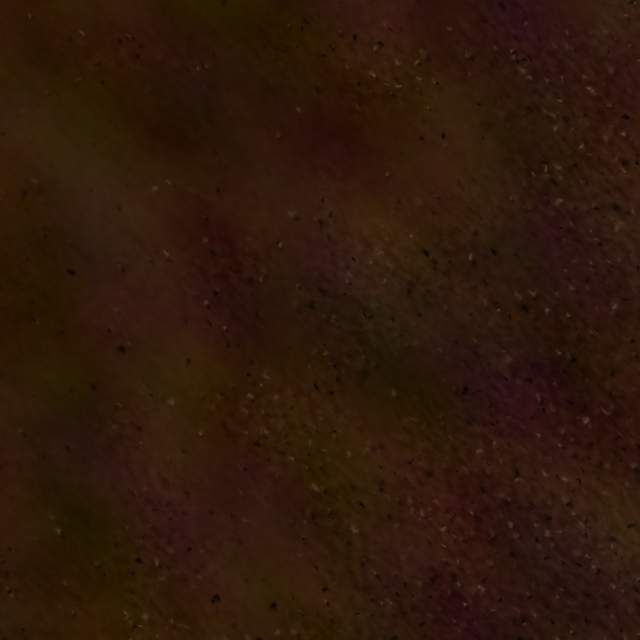
Give the GLSL for this texture, as a Shadertoy shader.

```glsl
#define BASE_COLOR vec3(0.184, 0.097, 0.041)
#define LIGHT_AXIS vec3(0.066, 0.050, 0.034)
#define GREEN_AXIS vec3(-0.014, 0.030, -0.016)
#define VIOLET_AXIS vec3(0.002, -0.010, 0.046)
#define PALE_SPECK vec3(0.44, 0.33, 0.26)
#define DARK_SPECK vec3(0.025, 0.008, 0.005)
#define CLOUD_FREQ 5.2
#define CLOUD_STRETCH 0.62
#define GRAIN_FREQ 80.0
#define GRAIN_GAIN 0.040
#define SPECK_CELLS 56.0
#define SPECK_SIZE 0.23

vec3 hash3(vec2 p) {
    vec3 q = fract(vec3(p.xyx) * vec3(0.1031, 0.1030, 0.0973));
    q += dot(q, q.yxz + 33.33);
    return fract((q.xxy + q.yzz) * q.zyx);
}

float gradientDot(vec2 cell, vec2 offset) {
    float angle = 6.28319 * hash3(cell + 57.0).x;
    return dot(vec2(cos(angle), sin(angle)), offset);
}

float gradientNoise(vec2 p) {
    vec2 i = floor(p), f = p - i;
    vec2 u = f * f * f * (f * (f * 6.0 - 15.0) + 10.0);
    float low = mix(gradientDot(i, f), gradientDot(i + vec2(1, 0), f - vec2(1, 0)), u.x);
    float high = mix(gradientDot(i + vec2(0, 1), f - vec2(0, 1)),
                     gradientDot(i + vec2(1, 1), f - vec2(1, 1)), u.x);
    return mix(low, high, u.y);
}

float fbm(vec2 p) {
    float sum = 0.0, gain = 1.0;
    for (int octave = 0; octave < 5; octave++) {
        sum += gain * gradientNoise(p);
        p = p * 2.03 + 17.3;
        gain *= 0.52;
    }
    return sum;
}

// Axes: x runs along the falling diagonal, y across it
vec2 toDiagonal(vec2 p) {
    return vec2(p.x - p.y, p.x + p.y) * 0.70711;
}

float softBlob(vec2 d, float radius, float stretch) {
    d = toDiagonal(d) * vec2(1.0 / stretch, stretch);
    return exp(-dot(d, d) / (radius * radius));
}

// Returns pale coverage in x and dark coverage in y
vec2 specks(vec2 uv, float density) {
    vec2 p = uv * SPECK_CELLS;
    p += 0.35 * vec2(gradientNoise(p * 1.7), gradientNoise(p * 1.7 + 71.0));
    vec2 home = floor(p), cover = vec2(0.0);
    for (int y = -1; y <= 1; y++)
    for (int x = -1; x <= 1; x++) {
        vec2 cell = home + vec2(x, y);
        vec3 place = hash3(cell + 11.0);
        vec3 kind = hash3(cell + 203.0);
        float present = smoothstep(0.0, 0.08, density - place.z);
        float radius = SPECK_SIZE * mix(0.65, 1.35, kind.x * kind.x);
        float stretch = mix(0.95, 1.4, fract(kind.x * 7.0));
        float strength = present * mix(0.2, 1.0, kind.y * kind.y);
        vec2 d = p - cell - place.xy;
        vec2 shadowShift = vec2(0.24, -0.28) * mix(0.8, 1.5, kind.x);
        float pale = softBlob(d, radius, stretch) * smoothstep(0.3, 0.75, kind.z);
        float dark = softBlob(d - shadowShift, radius, stretch) * smoothstep(1.05, 0.45, kind.z);
        cover = max(cover, strength * vec2(pale * 0.75, dark));
    }
    return cover;
}

void mainImage(out vec4 fragColor, in vec2 fragCoord) {
    vec2 uv = fragCoord / iResolution.y;
    vec2 diagonal = toDiagonal(uv);
    vec2 cloud = diagonal * vec2(CLOUD_STRETCH, 1.0) * CLOUD_FREQ;

    // Cloudy ground with drifting hue
    float light = fbm(cloud + 3.7);
    float green = fbm(cloud * 1.1 + 41.2);
    float violet = fbm(cloud * 0.9 + 83.9) + 0.5 * (uv.x - 0.5);
    vec3 color = BASE_COLOR + LIGHT_AXIS * light + GREEN_AXIS * green + VIOLET_AXIS * violet;

    // Grain in two sizes, rougher toward the lower right and in patches
    float rough = smoothstep(-0.3, 0.85, 0.8 * uv.x - 0.45 * uv.y + 0.9 * fbm(uv * 6.0 + 130.0));
    vec2 grainPoint = diagonal * vec2(0.62, 1.0) * GRAIN_FREQ;
    float grain = gradientNoise(grainPoint) + 0.6 * gradientNoise(grainPoint * 1.9 + 29.0);
    color += GRAIN_GAIN * grain * mix(0.35, 1.25, rough) * vec3(1.0, 0.85, 0.7);

    // Paired pale and dark specks
    vec2 cover = specks(uv, mix(0.08, 0.78, rough));
    color = mix(color, DARK_SPECK, cover.y);
    color = mix(color, PALE_SPECK, cover.x * mix(0.65, 0.95, rough));

    fragColor = vec4(clamp(color, 0.0, 1.0), 1.0);
}
```
